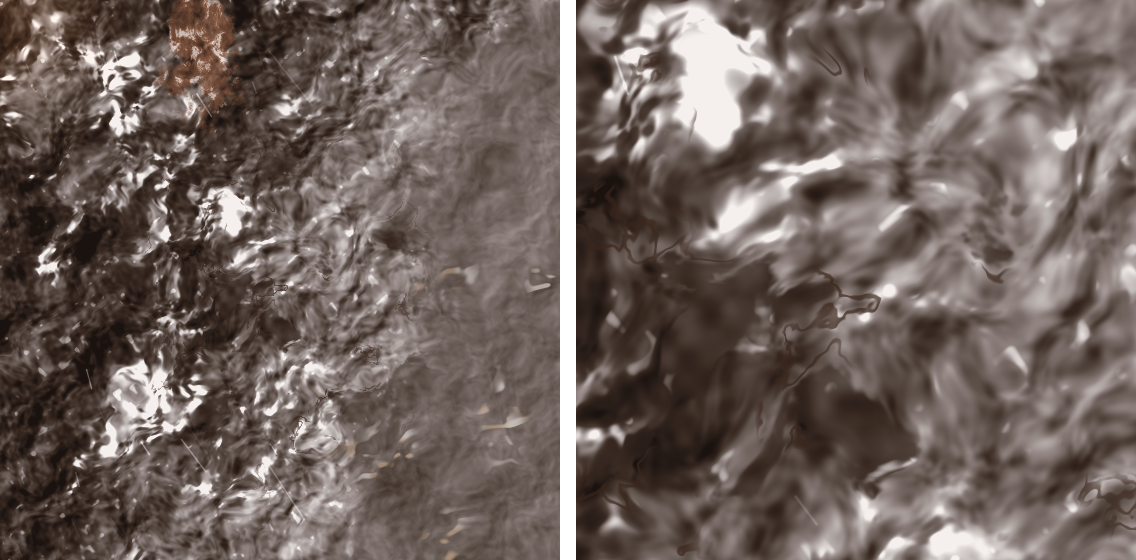
Left: the whole. Right: its middle third, enlarged.
Write a WebGL 2 fragment shader that draws this texture.

```glsl
#version 300 es
precision highp float;
// Wet, pitted mineral surface: dark brown relief fading into smooth grey sheen.

uniform vec2 u_resolution;
out vec4 fragColor;

const vec3 SOOT = vec3(0.10, 0.07, 0.06);
const vec3 UMBER = vec3(0.22, 0.16, 0.13);
const vec3 TAUPE = vec3(0.33, 0.28, 0.25);
const vec3 STONE = vec3(0.44, 0.39, 0.37);
const vec3 ASH = vec3(0.56, 0.51, 0.50);
const vec3 SILVER = vec3(0.73, 0.70, 0.69);
const vec3 GLARE = vec3(0.96, 0.94, 0.93);
const vec3 RUST = vec3(0.46, 0.30, 0.22);
const vec3 AMBER = vec3(0.74, 0.62, 0.52);
const vec2 LIGHT_DIR = vec2(-0.77, 0.64);
const float LIGHT_STEP = 0.006;
const float GRAIN_ANGLE = 0.75;
const float HAIR_ANGLE = -1.1;
const float RELIEF_SCALE = 10.0;
const vec2 RUST_CENTER = vec2(0.365, 0.895);
const vec2 RUST_RADIUS = vec2(0.05, 0.085);
const int SCRATCH_COUNT = 30;

float hash(vec2 p) {
  return fract(sin(dot(p, vec2(127.1, 311.7))) * 43758.5453);
}

mat2 rotation(float a) {
  return mat2(cos(a), -sin(a), sin(a), cos(a));
}

float noise(vec2 p) {
  vec2 i = floor(p), f = fract(p);
  f = f * f * (3.0 - 2.0 * f);
  return mix(mix(hash(i), hash(i + vec2(1, 0)), f.x),
             mix(hash(i + vec2(0, 1)), hash(i + vec2(1, 1)), f.x), f.y);
}

float fbm(vec2 p, float gain) {
  float sum = 0.0, total = 0.0, amp = 1.0;
  for (int i = 0; i < 5; i++) {
    sum += amp * noise(p);
    total += amp;
    p = rotation(0.6) * p * 2.03 + 17.3;
    amp *= gain;
  }
  return sum / total;
}

float height(vec2 p) {
  return fbm(rotation(GRAIN_ANGLE) * p * RELIEF_SCALE * vec2(0.9, 1.1) + 5.0, 0.62);
}

vec3 palette(float t) {
  vec3 c = mix(SOOT, UMBER, clamp(t / 0.16, 0.0, 1.0));
  c = mix(c, TAUPE, clamp((t - 0.16) / 0.12, 0.0, 1.0));
  c = mix(c, STONE, clamp((t - 0.28) / 0.11, 0.0, 1.0));
  c = mix(c, ASH, clamp((t - 0.39) / 0.12, 0.0, 1.0));
  c = mix(c, SILVER, clamp((t - 0.51) / 0.19, 0.0, 1.0));
  return mix(c, GLARE, clamp((t - 0.70) / 0.25, 0.0, 1.0));
}

// Sparse hairlines falling steeply to the right.
float scratches(vec2 p, float pixel) {
  float sum = 0.0;
  for (int i = 0; i < SCRATCH_COUNT; i++) {
    float id = float(i);
    vec2 start = vec2(hash(vec2(id, 1.0)) * 0.55, hash(vec2(id, 2.0)));
    float angle = HAIR_ANGLE + 0.5 * (hash(vec2(id, 3.0)) - 0.5);
    float len = 0.02 + 0.11 * pow(hash(vec2(id, 4.0)), 3.0);
    vec2 dir = vec2(cos(angle), sin(angle)), d = p - start;
    float along = clamp(dot(d, dir), 0.0, len);
    float line = 1.0 - smoothstep(0.0, 0.0008 + pixel, length(d - dir * along));
    sum = max(sum, line * (0.15 + 0.85 * pow(hash(vec2(id, 5.0)), 5.0)));
  }
  return sum;
}

void main() {
  vec2 p = gl_FragCoord.xy / u_resolution.y;
  float pixel = 1.0 / u_resolution.y;
  vec2 warped = p + 0.035 * (vec2(noise(p * 15.0), noise(p * 15.0 + 31.0)) - 0.5)
                  + 0.012 * (vec2(noise(p * 45.0 + 7.0), noise(p * 45.0 + 53.0)) - 0.5);
  vec2 q = rotation(GRAIN_ANGLE) * warped;

  // Regions: dark left, rough grey band, calm lower right.
  float wobble = fbm(p * 6.0 + 2.0, 0.55) - 0.5;
  float grey = smoothstep(-0.14, 0.16, p.x - 0.30 - 0.40 * p.y * p.y + 0.5 * wobble);
  float calm = smoothstep(-0.06, 0.14, p.x - 0.60 - 0.24 * p.y * p.y + 0.3 * wobble);
  float band = grey * (1.0 - calm);

  // Relief lit from the upper left, mottling, hair grain and speckle.
  float slope = height(warped - LIGHT_DIR * LIGHT_STEP) - height(warped + LIGHT_DIR * LIGHT_STEP);
  float mottle = fbm(q * vec2(10.0, 13.0) + 40.0, 0.6) - 0.5;
  float hair = noise(rotation(HAIR_ANGLE) * p * vec2(28.0, 150.0)) - 0.5;
  float speckle = noise(rotation(0.4) * p * 115.0) - 0.5;
  float tone = mix(0.215, 0.385, grey) + 0.07 * band;
  tone += slope * mix(mix(1.4, 2.1, grey), 0.55, calm);
  tone += mottle * mix(0.65, 0.32, calm);
  tone += hair * mix(0.09, 0.015, grey) + speckle * mix(0.13, 0.03, calm);

  // Small dark pits cluster near the middle.
  float cluster = 1.0 - smoothstep(0.12, 0.40, length((p - vec2(0.49, 0.46)) * vec2(1.0, 0.85)));
  float pitField = fbm(q * vec2(14.0, 18.0) + 70.0, 0.55);
  float pit = smoothstep(0.55, 0.63, pitField) * cluster;
  tone = mix(tone, 0.08 + 0.2 * noise(p * 75.0), 0.85 * pit);

  // Broken specular lumps, densest along a bent ridge.
  float ridge = p.x - 0.26 - 0.9 * (p.y - 0.55) * (p.y - 0.55) + 0.25 * wobble;
  float ridgeMask = exp(-ridge * ridge / 0.0007) * smoothstep(0.12, 0.25, p.y);
  float lumpArea = smoothstep(0.56, 0.74, noise(warped * 13.0 + 3.0)) * (1.0 - smoothstep(0.4, 0.7, p.x));
  float shine = smoothstep(0.0, 0.09, slope + 0.35 * mottle) * max(ridgeMask, lumpArea);
  tone += shine * (0.1 + 0.75 * smoothstep(0.25, 0.8, noise(rotation(0.9) * warped * 65.0)));
  tone += 0.3 * smoothstep(0.74, 0.92, noise(rotation(0.7) * p * 95.0)) * (1.0 - calm) * smoothstep(0.0, 0.06, slope);
  tone += 0.4 * scratches(p, pixel);
  vec3 color = palette(tone);

  // Short rusty cracks around pits and along the ridge.
  float crack = 1.0 - smoothstep(0.006, 0.022, abs(pitField - 0.53));
  crack *= smoothstep(0.62, 0.75, noise(p * 24.0 + 9.0)) * max(cluster, ridgeMask);
  color = mix(color, RUST * 0.5, 0.7 * crack);

  // Ragged, glittering rust patch and a warm upper left corner.
  float ragged = fbm(p * 28.0 + 11.0, 0.6) - 0.5;
  float patchDist = length((p - RUST_CENTER) / RUST_RADIUS) + 1.5 * wobble + 2.2 * ragged;
  float rust = 1.0 - smoothstep(0.65, 1.15, patchDist);
  float facet = fbm(rotation(0.8) * warped * 60.0, 0.6);
  vec3 rustColor = RUST * (0.3 + 1.5 * facet);
  rustColor = mix(rustColor, GLARE, 0.8 * smoothstep(0.56, 0.72, facet));
  color = mix(color, rustColor, 0.85 * rust);
  float corner = 1.0 - smoothstep(0.0, 0.32, length(p - vec2(0.0, 1.0)));
  color += vec3(0.09, 0.05, 0.02) * corner;

  // Small soft glints on the calm side.
  float glint = smoothstep(0.62, 0.88, noise(rotation(0.35) * warped * vec2(42.0, 75.0)));
  glint *= smoothstep(0.45, 0.7, noise(p * 10.0 + 21.0)) * calm * (1.0 - smoothstep(0.45, 0.65, p.y));
  color = mix(color, mix(SILVER * 1.15, AMBER, smoothstep(0.5, 0.8, noise(p * 25.0))), 0.8 * glint);

  fragColor = vec4(clamp(color, 0.0, 1.0), 1.0);
}
```
